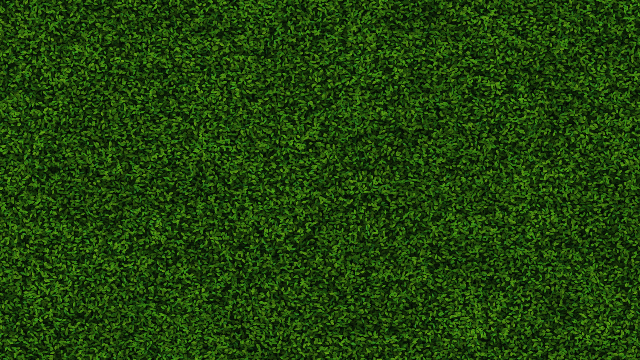
A Shadertoy shader for this texture:

```glsl
vec3 hash3(vec2 cell, float seed) {
    uvec3 v = uvec3(ivec3(cell + 1000.0, seed)) * 1664525u + 1013904223u;
    v.x += v.y * v.z; v.y += v.z * v.x; v.z += v.x * v.y;
    v ^= v >> 16u;
    v.x += v.y * v.z; v.y += v.z * v.x; v.z += v.x * v.y;
    return vec3(v >> 8u) / 16777216.0;
}

float valueNoise(vec2 p, float seed) {
    vec2 cell = floor(p);
    vec2 f = fract(p);
    f = f * f * (3.0 - 2.0 * f);
    float low = mix(hash3(cell, seed).x, hash3(cell + vec2(1, 0), seed).x, f.x);
    float high = mix(hash3(cell + vec2(0, 1), seed).x, hash3(cell + 1.0, seed).x, f.x);
    return mix(low, high, f.y);
}

// Signed distance to a pointed blade lying along x.
float bladeDistance(vec2 p, float halfLength, float halfWidth) {
    float along = p.x / halfLength;
    return abs(p.y) - halfWidth * (1.0 - along * along);
}

// Returns the brightness of the topmost blade and its hue variation.
vec2 grassLayer(vec2 p, float pixel) {
    vec2 home = floor(p);
    vec2 top = vec2(0.025 + 0.045 * valueNoise(p * 1.3, 9.0), 0.4);
    for (int y = -1; y <= 1; y++)
    for (int x = -1; x <= 1; x++)
    for (int i = 0; i < 2; i++) {
        vec2 cell = home + vec2(x, y);
        vec3 place = hash3(cell, float(i) + 1.0);
        vec3 look = hash3(cell, float(i) + 5.0);

        // Random direction, leaning slightly towards the horizontal.
        float angle = 6.2832 * place.z;
        angle -= 0.2 * sin(2.0 * angle);
        vec2 axis = vec2(cos(angle), sin(angle));
        vec2 q = p - cell - place.xy;
        q = vec2(dot(q, axis), dot(q, vec2(-axis.y, axis.x)));

        float d = bladeDistance(q, 0.7 + 0.25 * look.y, 0.34 + 0.14 * look.z);
        float cover = smoothstep(0.5, -0.5, d / pixel);
        float tone = 0.1 + 0.5 * look.x * look.x;
        tone *= 0.93 + 0.12 * clamp(q.y * 4.0, -1.0, 1.0);
        if (tone * cover > top.x) top = vec2(tone * cover, look.z);
    }
    return top;
}

void mainImage(out vec4 fragColor, in vec2 fragCoord) {
    vec2 uv = fragCoord / iResolution.y;
    float density = 125.0;
    vec2 grass = grassLayer(uv * density, density / iResolution.y);

    // Faint mowing streaks and broad patches.
    float streaks = valueNoise(uv * vec2(9.0, 42.0), 21.0);
    float patches = valueNoise(uv * 11.0, 22.0);
    float green = grass.x * (0.85 + 0.18 * streaks + 0.14 * patches);

    // Deep shade to sunlit yellow green, with a few cool blades.
    float warmth = grass.y - 0.5;
    float red = green * (0.38 + 0.22 * green + 0.24 * warmth);
    float blue = 0.013 + green * (0.11 + 0.12 * smoothstep(0.12, 0.0, grass.y));
    fragColor = vec4(red, green, blue, 1.0);
}
```
